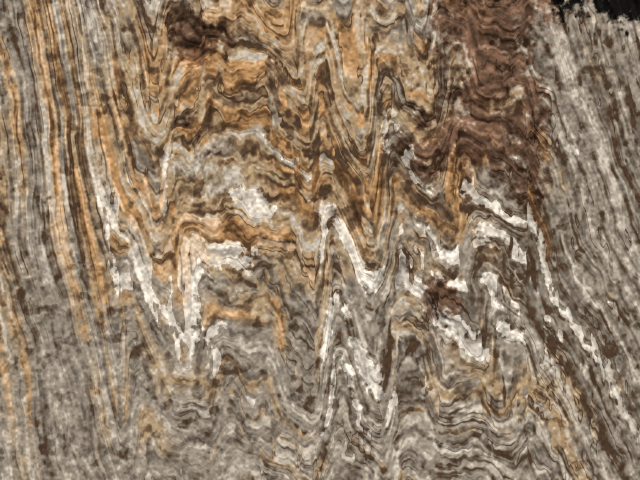
Give the GLSL for this texture, as a WebGL 1 fragment shader.

```glsl
precision highp float;
uniform vec2 u_resolution;

const vec3 UMBER = vec3(0.31, 0.235, 0.175);
const vec3 SLATE = vec3(0.45, 0.41, 0.36);
const vec3 STONE = vec3(0.60, 0.55, 0.49);
const vec3 PALE = vec3(0.79, 0.74, 0.67);
const vec3 BROWN = vec3(0.48, 0.38, 0.28);
const vec3 OCHRE = vec3(0.68, 0.57, 0.43);
const vec3 ORANGE = vec3(0.77, 0.54, 0.32);
const vec3 QUARTZ = vec3(0.90, 0.86, 0.80);
const vec3 RUST = vec3(0.34, 0.22, 0.15);

float hash(vec2 cell) {
  vec3 q = fract(cell.xyx * 0.1031);
  q += dot(q, q.yzx + 33.33);
  return fract((q.x + q.y) * q.z);
}

float noise(vec2 p) {
  vec2 i = floor(p), f = fract(p);
  f = f * f * (3.0 - 2.0 * f);
  float low = mix(hash(i), hash(i + vec2(1.0, 0.0)), f.x);
  float high = mix(hash(i + vec2(0.0, 1.0)), hash(i + 1.0), f.x);
  return mix(low, high, f.y);
}

float fbm(vec2 p) {
  float sum = 0.0, weight = 0.5;
  for (int i = 0; i < 4; i++) {
    sum += weight * noise(p);
    p = mat2(1.6, 1.2, -1.2, 1.6) * p + 17.3;
    weight *= 0.5;
  }
  return sum / 0.9375;
}

// Soft ragged patch: 1 inside, 0 outside
float patchMask(vec2 p, vec2 centre, vec2 radius, float ragged) {
  float d = length((p - centre) / radius) + ragged;
  return 1.0 - smoothstep(0.65, 1.15, d);
}

// Height of a point within the stack of folded layers
float foldedHeight(vec2 p) {
  float lean = p.x + 0.12 * (p.y - 0.5);
  float phase = 34.0 * lean + 7.0 * noise(vec2(lean * 5.0, p.y * 1.6) + 3.0);
  float centre = smoothstep(0.1, 0.34, p.x) * (1.0 - smoothstep(1.02, 1.28, p.x));
  float size = 0.01 + 0.11 * noise(p * vec2(5.0, 3.0) + 11.0);
  float major = sin(phase + 0.45 * sin(phase)) * size;
  float minor = 0.075 * (noise(p * vec2(25.0, 6.0) + 5.0) - 0.5);
  float crumple = 0.018 * (noise(p * vec2(60.0, 24.0)) - 0.5);
  crumple += 0.008 * (noise(p * vec2(125.0, 60.0)) - 0.5);
  float limbs = 2.2 * max(0.0, p.x - 1.1) - 2.4 * max(0.0, 0.25 - p.x);
  float rise = p.y * mix(0.4, 1.0, smoothstep(0.0, 0.35, p.x));
  float drift = 0.2 * (fbm(p * 4.0 + 21.0) - 0.5);
  return rise - centre * (major + minor) + crumple + limbs + drift;
}

float band(vec2 layer, vec2 frequency, float seed) {
  return noise(layer * frequency + seed) - 0.5;
}

// Thin layers widen where steep limbs squeeze them
float lamina(vec2 layer, vec2 frequency, float steep, float seed) {
  float open = band(layer, frequency, seed);
  float tight = band(layer, frequency * vec2(1.0, 0.42), seed + 5.0);
  return mix(open, tight, steep);
}

vec3 ramp(float t, vec3 middle, vec3 light) {
  vec3 c = mix(UMBER, middle, smoothstep(0.1, 0.4, t));
  c = mix(c, light, smoothstep(0.36, 0.6, t));
  return mix(c, PALE, smoothstep(0.62, 0.92, t));
}

vec3 rock(vec2 p) {
  float height = foldedHeight(p);
  float slope = abs(foldedHeight(p + vec2(0.006, 0.0)) - height) / 0.006;
  float steep = smoothstep(1.0, 2.4, slope);
  vec2 layer = vec2(p.x + 0.6 * p.y, height);
  float cloud = fbm(p * 6.0 + 31.0) - 0.5;
  float grain = fbm(p * 85.0) - 0.5;
  float grit = noise(p * 175.0 + 8.0) - 0.5;
  float relief = fbm(p * 50.0 + 4.0) - fbm(p * 50.0 + vec2(3.6, 4.5));

  // Layer tones, weaker in the weathered lower left
  float layered = 1.0 - 0.45 * patchMask(p, vec2(0.2, 0.1), vec2(0.5, 0.36), cloud);
  float tone = 0.28 * band(layer, vec2(4.0, 15.0), 2.0);
  tone += 0.42 * lamina(layer, vec2(10.0, 48.0), steep, 9.0);
  tone += 0.62 * lamina(layer, vec2(16.0, 105.0), steep, 23.0);
  tone += 0.36 * lamina(layer, vec2(26.0, 190.0), steep, 37.0);
  tone = 0.57 + tone * layered + 0.45 * grain + 0.42 * relief + 0.15 * cloud;

  // Broken seams and small pits
  float seam = abs(lamina(layer, vec2(13.0, 56.0), steep, 41.0));
  float broken = smoothstep(0.4, 0.6, noise(p * 20.0 + 6.0));
  tone -= 0.32 * layered * broken * (1.0 - smoothstep(0.02, 0.11, seam));
  tone -= 0.25 * smoothstep(0.62, 0.72, fbm(p * 34.0 + 13.0));

  // Iron staining follows the layers
  float stain = patchMask(p, vec2(0.55, 0.7), vec2(0.48, 0.42), cloud * 1.6);
  stain = max(stain, 0.6 * patchMask(p, vec2(0.03, 0.72), vec2(0.17, 0.6), cloud));
  float ironBand = lamina(layer, vec2(6.0, 36.0), steep, 57.0);
  float iron = 0.15 + 0.42 * stain + 0.7 * ironBand + 0.7 * cloud + 0.3 * grain;
  iron = smoothstep(0.2, 0.6, iron);
  vec3 colour = mix(ramp(tone, SLATE, STONE), ramp(tone, BROWN, OCHRE), iron);
  float glow = smoothstep(0.14, 0.3, ironBand + 0.3 * grain + 0.3 * cloud) * stain;
  colour = mix(colour, ORANGE * (0.48 + 0.8 * tone), 0.55 * glow);

  // Pale quartz lenses with crumbled edges
  float lens = lamina(layer, vec2(8.0, 30.0), steep, 73.0) + 0.3 * grain + 0.3 * cloud;
  float zone = patchMask(p, vec2(0.76, 0.4), vec2(0.66, 0.4), cloud);
  float quartz = zone * smoothstep(0.25, 0.3, lens);
  vec3 vein = mix(QUARTZ, ORANGE, 0.5 * glow) * (0.66 + 0.55 * tone);
  colour = mix(colour, vein, 0.85 * quartz);

  // Rust crusts and the shadowed corner
  float ragged = 2.4 * cloud + 1.3 * grain + 0.7 * ironBand;
  float crust = patchMask(p, vec2(0.41, 0.92), vec2(0.08, 0.14), ragged);
  crust = max(crust, patchMask(p, vec2(1.01, 0.83), vec2(0.1, 0.22), ragged));
  crust = max(crust, patchMask(p, vec2(0.91, 0.39), vec2(0.05, 0.06), ragged));
  colour = mix(colour, RUST * (0.4 + 1.2 * tone), 0.7 * crust);
  float shadow = patchMask(p, vec2(1.33, 1.01), vec2(0.1, 0.07), ragged);
  return colour * (1.0 + 0.3 * grit) * (1.0 - 0.85 * shadow);
}

void main() {
  vec3 sum = vec3(0.0);
  for (int i = 0; i < 4; i++) {
    float k = float(i);
    vec2 offset = vec2(mod(k, 2.0), floor(k * 0.5)) * 0.5 - 0.25;
    sum += rock((gl_FragCoord.xy + offset) / u_resolution.y);
  }
  gl_FragColor = vec4(clamp(sum * 0.25, 0.0, 1.0), 1.0);
}
```
